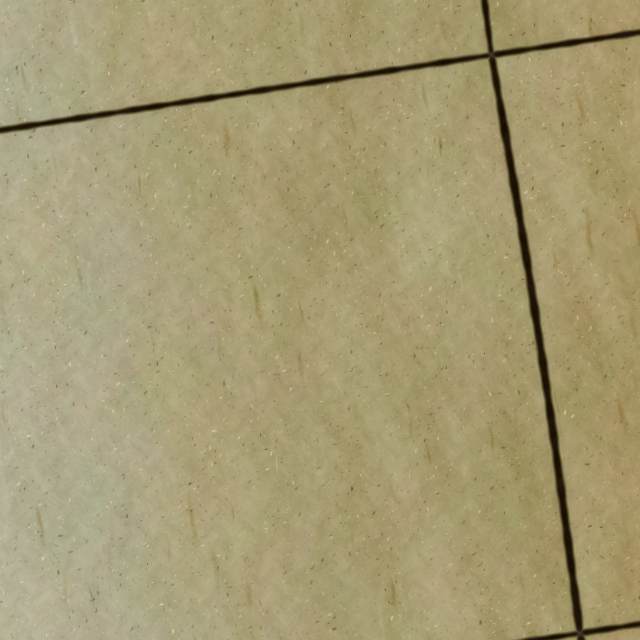
A WebGL 2 fragment shader for this texture:

```glsl
#version 300 es
precision highp float;
// Large sandstone floor tiles, tilted, with narrow dark joints, mottling and flecks.

#define CORNER vec2(0.768, 0.914)
#define TILE_SIZE vec2(0.931, 0.914)
#define TILT 0.152
#define JOINT_HALF vec2(0.0068, 0.0052)
#define JOINT_BOW 0.007
#define OCHRE vec3(0.648, 0.602, 0.428)
#define PALE vec3(0.695, 0.682, 0.575)
#define JOINT_CORE vec3(0.110, 0.065, 0.020)
#define JOINT_RIM vec3(0.280, 0.250, 0.120)
#define FLECK_SCALE 62.0
#define FLECK_STRENGTH 0.19
#define MOTTLE_STRENGTH 0.085

uniform vec2 u_resolution;
out vec4 fragColor;

vec4 hash4(vec2 p) {
  vec4 s = vec4(dot(p, vec2(127.1, 311.7)), dot(p, vec2(269.5, 183.3)),
                dot(p, vec2(419.2, 371.9)), dot(p, vec2(83.7, 157.3)));
  return fract(sin(s) * 43758.5);
}

mat2 rotation(float angle) {
  float c = cos(angle), s = sin(angle);
  return mat2(c, s, -s, c);
}

// Layered, warped sines: soft patches, roughly -1 to 1
float mottle(vec2 p) {
  float sum = 0.0, amplitude = 0.5;
  for (int i = 0; i < 6; i++) {
    p += 0.7 * sin(p.yx * 1.3 + float(i) * 1.9);
    sum += amplitude * sin(p.x) * sin(p.y + 0.8);
    p = rotation(0.85) * p * 1.75 + 2.3;
    amplitude *= 0.68;
  }
  return sum;
}

// Cellular dashes: negative where dark, positive where light
float flecks(vec2 p, vec2 size, float lean, float spread, float density, float lightShare) {
  vec2 cell = floor(p);
  float sum = 0.0;
  for (int j = -1; j <= 1; j++)
    for (int i = -1; i <= 1; i++) {
      vec2 id = cell + vec2(i, j);
      vec4 r = hash4(id);
      vec4 shape = hash4(id + 41.3);
      vec2 d = (p - id - r.xy) * rotation(lean + spread * (r.z - 0.5));
      d.y += 0.03 * sin(d.x * 9.0 + shape.x * 6.0);
      float mark = 1.0 - smoothstep(0.0, 1.0, length(d / (size * mix(0.5, 1.2, shape.y))));
      float tone = shape.z < lightShare ? 0.8 : -1.0;
      sum += mark * tone * step(r.w, density) * mix(0.2, 1.0, shape.w * shape.w);
    }
  return sum;
}

// Stone surface; across and down are tile coordinates
vec3 stone(vec2 p, vec2 tile) {
  vec2 id = floor(tile);
  vec4 tint = hash4(id + 7.0);
  vec2 grain = tile + id * 5.0;
  float patches = mottle(p * 9.0 + 1.7);
  float streaks = mottle(grain * vec2(17.0, 4.5));
  float threads = mottle(grain * vec2(48.0, 14.0) + 4.0);
  float hue = mottle(p * 19.0 + 9.1);
  float fine = mottle(p * 110.0);

  // Bleached towards the lower left
  float bleach = smoothstep(0.62, 0.02, p.x + 0.22 * p.y + 0.20 * streaks + 0.14 * patches);
  vec3 color = mix(OCHRE, PALE, bleach);
  float cloud = 0.35 * patches + 0.50 * streaks + 0.35 * threads;
  color += MOTTLE_STRENGTH * cloud * vec3(0.65, 0.75, 1.0);
  color += hue * vec3(0.016, -0.007, 0.008);
  color += 0.030 * fine;
  color += (tint.x - 0.5) * vec3(0.012, 0.016, 0.02);
  color += smoothstep(0.72, 1.1, p.x) * vec3(0.008, -0.018, -0.035);

  // Pits and glints, then short blurred veins along the grain
  float small = flecks(p * FLECK_SCALE, vec2(0.34, 0.16), 1.0, 1.9, 0.60, 0.42);
  float tiny = flecks(p * FLECK_SCALE * 1.8 + 17.0, vec2(0.40, 0.24), 0.8, 2.6, 0.65, 0.52);
  float veins = flecks(tile * vec2(24.0, 11.0) + 3.0, vec2(0.55, 0.16), 1.57, 0.3, 0.30, 0.15);
  float cluster = clamp(1.0 - 0.7 * threads, 0.45, 1.5);
  color += FLECK_STRENGTH * cluster * (small + 0.6 * tiny) * vec3(0.9, 1.0, 1.0);
  color += 0.085 * veins * vec3(0.7, 1.0, 1.3) * cluster;
  return color;
}

void main() {
  vec2 p = gl_FragCoord.xy / u_resolution;
  float pixel = 1.0 / min(u_resolution.x, u_resolution.y);

  // Tilted tile grid, counted rightwards and downwards from one corner
  vec2 tile = (p - CORNER) * rotation(TILT) * vec2(1.0, -1.0) / TILE_SIZE;
  tile.x -= JOINT_BOW * abs(sin(3.14159 * tile.y));
  vec2 nearest = abs(tile - round(tile)) * TILE_SIZE;

  // Joints with slightly worn, uneven edges, thinner above the corner
  vec2 wear = 0.0005 * sin(tile.yx * 61.0) + 0.0004 * sin(tile.yx * 143.0 + 1.0);
  wear.x -= 0.0016 * smoothstep(0.15, -0.05, tile.y);
  vec2 edge = nearest - JOINT_HALF - wear;
  float joint = min(edge.x, edge.y);
  float soft = max(0.0026, pixel);
  float cover = 1.0 - smoothstep(-soft, soft, joint);
  vec3 jointColor = mix(JOINT_CORE, JOINT_RIM, smoothstep(-0.0045, -0.0005, joint));
  jointColor += 0.03 * mottle(p * 70.0);
  jointColor += 0.14 * exp(-dot(nearest, nearest) / 0.00003);

  vec3 color = stone(p, tile);
  color *= 1.0 - 0.06 * exp(-max(joint, 0.0) / 0.005);
  fragColor = vec4(clamp(mix(color, jointColor, cover), 0.0, 1.0), 1.0);
}
```
